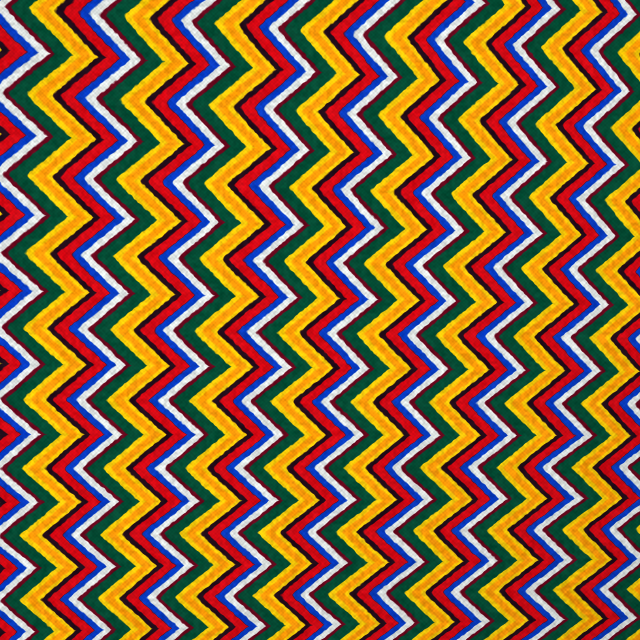
Give the GLSL for this pattern, as a WebGL 2 fragment shader.

```glsl
#version 300 es
precision highp float;

uniform vec2 u_resolution;
out vec4 fragColor;

float hash(vec2 p) {
    vec3 q = fract(vec3(p.xyx) * 0.1031);
    q += dot(q, q.yzx + 33.33);
    return fract((q.x + q.y) * q.z);
}

float valueNoise(vec2 p) {
    vec2 cell = floor(p);
    vec2 f = fract(p);
    f = f * f * (3.0 - 2.0 * f);
    return mix(mix(hash(cell), hash(cell + vec2(1.0, 0.0)), f.x),
               mix(hash(cell + vec2(0.0, 1.0)), hash(cell + 1.0), f.x), f.y);
}

// Zigzag rows, packed closer toward the bottom and tilted across the cloth
float rowCoord(vec2 p) {
    return 1.5 * p.y * p.y + (7.19 + 0.88 * p.x) * p.y - 0.57 - 0.62 * p.x;
}

// Stripe columns, leaning and narrowing toward the lower right
float columnCoord(vec2 p) {
    float spread = 6.45 + 1.3 * p.y + 0.5 * p.y * p.y;
    return (1.1 - 0.8 * p.y) * p.x * p.x + spread * p.x + 0.49 + 0.06 * p.y;
}

// One full set of coloured stripes over t in 0..1
vec3 stripeSet(float t, float soft) {
    vec3 white = vec3(0.88, 0.90, 0.89);
    vec3 maroon = vec3(0.40, 0.03, 0.11);
    vec3 green = vec3(0.02, 0.29, 0.20);
    vec3 yellow = vec3(0.97, 0.79, 0.04);
    vec3 orange = vec3(0.98, 0.60, 0.04);
    vec3 black = vec3(0.13, 0.05, 0.10);
    vec3 red = vec3(0.82, 0.04, 0.08);
    vec3 blue = vec3(0.03, 0.23, 0.75);

    vec3 color = mix(white, maroon, smoothstep(-soft, soft, t));
    color = mix(color, green, smoothstep(-soft, soft, t - 0.065));
    color = mix(color, yellow, smoothstep(-soft, soft, t - 0.255));
    // Orange core fades softly into the yellow
    color = mix(color, orange, 1.0 - smoothstep(0.035, 0.085, abs(t - 0.405)));
    color = mix(color, black, smoothstep(-soft, soft, t - 0.53));
    color = mix(color, red, smoothstep(-soft, soft, t - 0.615));
    color = mix(color, black, 0.6 * (1.0 - smoothstep(0.0, 0.02, abs(t - 0.778))));
    color = mix(color, blue, smoothstep(-soft, soft, t - 0.778));
    color = mix(color, white, smoothstep(-soft, soft, t - 0.885));
    return mix(color, maroon, smoothstep(-soft, soft, t - 1.0));
}

void main() {
    vec2 uv = gl_FragCoord.xy / u_resolution;
    vec2 cloth = vec2(uv.x, 1.0 - uv.y);

    // Zigzag with slightly rounded corners
    float row = rowCoord(cloth);
    float corner = abs(fract(row) - 0.5);
    float zigzag = 1.0 - 2.0 * sqrt(corner * corner + 0.0004);
    float stripe = columnCoord(cloth) + 0.48 * zigzag;

    // Ink bleed along the threads
    stripe += 0.022 * (valueNoise(cloth * 190.0) - 0.5);
    stripe += 0.03 * (valueNoise(cloth * 14.0) - 0.5);
    float soft = max(0.016, 0.75 * fwidth(columnCoord(cloth)));
    vec3 color = stripeSet(fract(stripe), soft);

    // Woven threads and mottled dye
    vec2 thread = sin(cloth * 6.2832 * 170.0);
    color *= 1.0 + 0.035 * thread.x * thread.y;
    color *= 0.91 + 0.18 * valueNoise(cloth * 240.0 + 17.0);
    color += 0.035 * (valueNoise(cloth * 130.0 + 51.0) - 0.5);

    // Light falls off toward the lower right and the rim
    color *= 1.04 - 0.10 * cloth.x * cloth.y;
    color *= 1.0 - 0.12 * dot(uv - 0.5, uv - 0.5);

    fragColor = vec4(clamp(color, 0.0, 1.0), 1.0);
}
```
